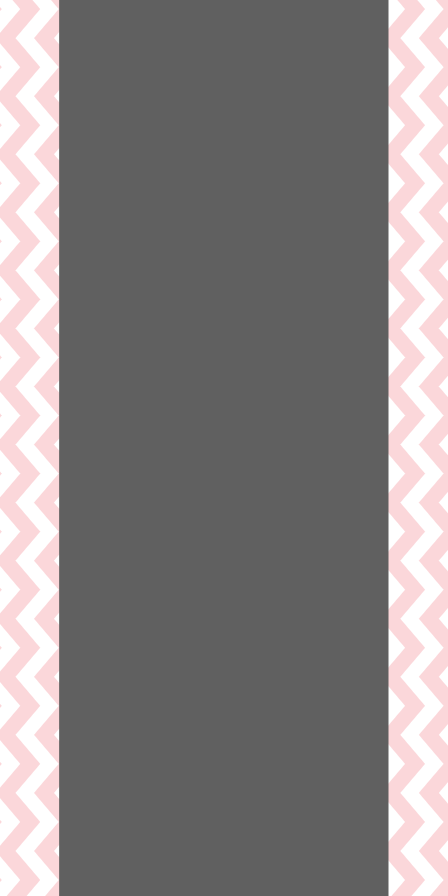
A Shadertoy shader for this background:

```glsl
// A plain grey panel between two side borders of pink and white chevrons.
// One zigzag field, a triangle wave bending repeated vertical bands,
// covers the whole canvas; the panel is laid over it. Unit: canvas width.

#define PANEL_LEFT 0.1320
#define PANEL_RIGHT 0.8672
#define BAND_PERIOD 0.0859
#define BAND_WIDTH 0.0446
#define BAND_START 0.0123
#define ZIGZAG_PERIOD 0.1296
#define ZIGZAG_DEPTH 0.0552
#define ZIGZAG_TOP 0.0203

const vec3 PINK = vec3(0.984, 0.843, 0.855);
const vec3 WHITE = vec3(1.0);
const vec3 GREY = vec3(0.376);

// Coverage of a shape from its signed distance, softened over one pixel
float coverage(float dist, float pixel) {
    return clamp(0.5 - dist / pixel, 0.0, 1.0);
}

// Triangle wave: 1 at whole numbers, 0 halfway between them
float triangleWave(float t) {
    return abs(2.0 * fract(t) - 1.0);
}

// Signed distance to the nearest pink zigzag band
float chevronDistance(vec2 p) {
    float bend = ZIGZAG_DEPTH * triangleWave((p.y - ZIGZAG_TOP) / ZIGZAG_PERIOD);
    float x = p.x - BAND_START - bend;
    float offset = abs(mod(x + 0.5 * BAND_PERIOD, BAND_PERIOD) - 0.5 * BAND_PERIOD);
    float slope = 2.0 * ZIGZAG_DEPTH / ZIGZAG_PERIOD;
    return (offset - 0.5 * BAND_WIDTH) / sqrt(1.0 + slope * slope);
}

void mainImage(out vec4 fragColor, in vec2 fragCoord) {
    // Height is measured down from the top edge
    float pixel = 1.0 / iResolution.x;
    vec2 p = vec2(fragCoord.x, iResolution.y - fragCoord.y) * pixel;

    // Chevron borders
    vec3 color = mix(WHITE, PINK, coverage(chevronDistance(p), pixel));

    // Central panel
    float panel = max(PANEL_LEFT - p.x, p.x - PANEL_RIGHT);
    color = mix(color, GREY, coverage(panel, pixel));

    fragColor = vec4(color, 1.0);
}
```
